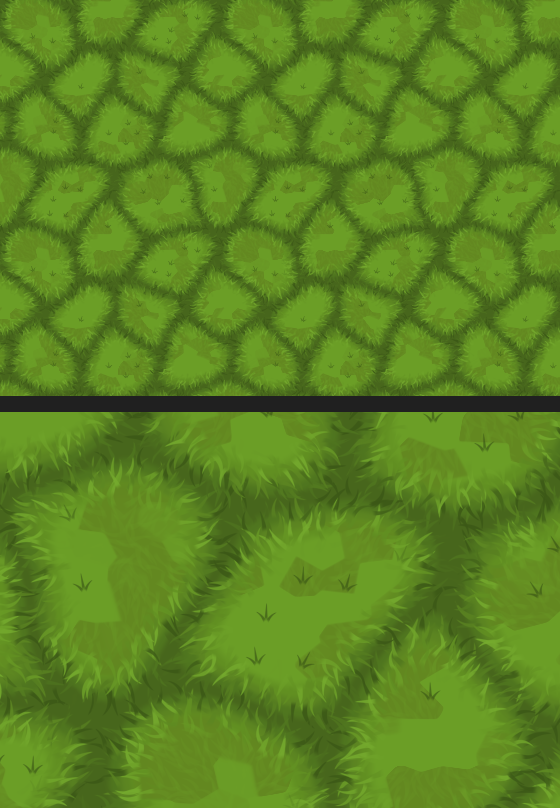
Top, the full canvas; bottom, a detail of the centre.
This texture is drawn by a Shadertoy shader. Its source:

```glsl
// Tiling meadow of rounded grass mounds parted by dark furrows.
// Cellular noise shapes the mounds; scattered curved strokes, fanning out
// from each mound centre, form the blades, and soft facets the dry patches.

const float TAU = 6.2831853;
const vec2 GRID = vec2(3.0, 4.0);        // mounds per repeating tile
const vec2 CELL = vec2(0.187, 0.147);    // mound spacing, canvas height = 1
const float RIM = 0.036;                 // depth at which a mound is fully lit

const vec3 INK    = vec3(0.22, 0.33, 0.08);
const vec3 DARK   = vec3(0.28, 0.40, 0.11);
const vec3 SHADE  = vec3(0.31, 0.46, 0.12);
const vec3 MID    = vec3(0.36, 0.52, 0.13);
const vec3 LUSH   = vec3(0.38, 0.56, 0.13);
const vec3 BRIGHT = vec3(0.42, 0.62, 0.15);
const vec3 GLINT  = vec3(0.46, 0.67, 0.18);
const vec3 OLIVE  = vec3(0.38, 0.51, 0.12);

vec2 hash2(vec2 c) {
    vec3 q = fract(c.xyx * vec3(0.1031, 0.1030, 0.0973));
    q += dot(q, q.yzx + 33.33);
    return fract((q.xx + q.yz) * q.zy);
}

// Random pair that repeats with the tile; density = cells per mound
vec2 tileHash(vec2 id, float density, float seed) {
    return hash2(mod(id + 0.5, GRID * density) + seed);
}

vec2 rotate(vec2 v, float a) {
    return vec2(v.x * cos(a) - v.y * sin(a), v.x * sin(a) + v.y * cos(a));
}

// Staggered, jittered mound centre
vec2 moundCentre(vec2 id) {
    vec2 stagger = vec2(0.5 * mod(id.y, 2.0), 0.0);
    return (id + 0.5 + stagger + 0.56 * (tileHash(id, 1.0, 11.0) - 0.5)) * CELL;
}

// x: lit depth inside the mound (0 at furrow, 1 in the middle), yz: outward
vec3 mound(vec2 p) {
    p += 0.007 * sin(TAU * p.yx / (GRID * CELL).yx * vec2(4.0, 3.0) + vec2(0.5, 2.0));
    vec2 home = floor(p / CELL), nearestId = home, toNearest = vec2(9.0);
    for (int y = -1; y <= 1; y++)
    for (int x = -1; x <= 1; x++) {
        vec2 id = home + vec2(x, y);
        vec2 d = moundCentre(id) - p;
        if (dot(d, d) < dot(toNearest, toNearest)) { toNearest = d; nearestId = id; }
    }
    // Soft minimum of the border distances rounds the corners
    float sum = 0.0;
    for (int y = -1; y <= 1; y++)
    for (int x = -1; x <= 1; x++) {
        if (x == 0 && y == 0) continue;
        vec2 d = moundCentre(nearestId + vec2(x, y)) - p;
        float border = dot(0.5 * (d + toNearest), normalize(d - toNearest));
        sum += exp(-75.0 * border);
    }
    return vec3(-log(sum) / 75.0 / RIM, normalize(-toNearest + 1e-5));
}

vec3 grassTone(float t) {
    vec3 c = mix(DARK, SHADE, smoothstep(0.02, 0.22, t));
    c = mix(c, MID, smoothstep(0.22, 0.45, t));
    c = mix(c, LUSH, smoothstep(0.45, 0.62, t));
    return mix(c, BRIGHT, smoothstep(0.62, 0.9, t));
}

// Soft facets of dry grass, 0 to 1
float dryPatches(vec2 p, float density) {
    vec2 cell = CELL / density, home = floor(p / cell);
    float sum = 0.0, weight = 0.0;
    for (int y = -1; y <= 1; y++)
    for (int x = -1; x <= 1; x++) {
        vec2 id = home + vec2(x, y);
        vec2 r = tileHash(id, density, 71.0);
        vec2 centre = (id + r) * cell;
        vec2 d = (p - centre) / cell;
        vec2 u = TAU * centre / (GRID * CELL);
        float field = sin(3.0 * u.x + u.y + 1.0) + sin(4.0 * u.y - 2.0 * u.x);
        float w = exp(-22.0 * dot(d, d));
        sum += w * (fract(r.x * 7.0 + r.y * 3.0) + 0.4 * field);
        weight += w;
    }
    return smoothstep(0.45, 0.8, sum / (weight + 1e-9));
}

// Tapered, bent stroke centred at d = 0 and pointing along dir
float stroke(vec2 d, vec2 dir, float halfLen, float width, float bend, float soft) {
    float t = dot(d, dir) / halfLen;
    float s = dot(d, vec2(-dir.y, dir.x)) - bend * halfLen * t * t;
    float w = width * (0.6 - 0.5 * t);
    float ends = smoothstep(-1.0, -0.5, t) * smoothstep(1.0, 0.7, t);
    return ends * smoothstep(soft, -soft, abs(s) - w);
}

vec3 paintBlades(vec3 col, vec2 p, float density, float halfLen, float width, float seed, float soft) {
    vec2 cell = CELL / density, home = floor(p / cell);
    for (int y = -1; y <= 1; y++)
    for (int x = -1; x <= 1; x++) {
        vec2 id = home + vec2(x, y);
        vec2 r = tileHash(id, density, seed), v = tileHash(id, density, seed + 57.0);
        vec2 root = (id + 0.15 + 0.7 * r) * cell, d = p - root;
        if (dot(d, d) > 1.3 * halfLen * halfLen) continue;
        vec3 m = mound(root);
        float fringe = smoothstep(0.1, 0.35, m.x) * smoothstep(0.95, 0.5, m.x);
        vec3 tint = grassTone(m.x + 0.6 * (v.y - 0.45) + 0.2 * fringe);
        tint = mix(tint, GLINT, fringe * smoothstep(0.5, 0.9, v.y));
        tint = mix(tint, INK, 0.8 * step(v.y, 0.25) * smoothstep(0.5, 0.15, m.x));
        float alpha = mix(0.85, 0.2, smoothstep(0.6, 1.0, m.x));
        vec2 dir = rotate(m.yz, 1.3 * (v.x - 0.5));
        col = mix(col, tint, alpha * stroke(d, dir, halfLen, width, 0.8 * (r.x - 0.5), soft));
    }
    return col;
}

// Sparse dark sprigs of three strokes on the mound tops
vec3 paintSprigs(vec3 col, vec2 p, float density, float soft) {
    vec2 cell = CELL / density, home = floor(p / cell);
    for (int y = -1; y <= 1; y++)
    for (int x = -1; x <= 1; x++) {
        vec2 id = home + vec2(x, y);
        vec2 r = tileHash(id, density, 131.0), v = tileHash(id, density, 173.0);
        vec2 root = (id + 0.2 + 0.6 * r) * cell, d = p - root;
        if (v.x > 0.3 || dot(d, d) > 0.0007) continue;
        float inside = smoothstep(0.7, 1.0, mound(root).x);
        for (int k = -1; k <= 1; k++) {
            vec2 dir = rotate(vec2(0.0, 1.0), 0.75 * float(k) + 1.2 * (v.y - 0.5));
            float len = 0.008 - 0.002 * abs(float(k));
            col = mix(col, INK, 0.65 * inside * stroke(d - dir * len, dir, len, 0.0013, 0.2 * float(k), soft));
        }
    }
    return col;
}

void mainImage(out vec4 fragColor, in vec2 fragCoord) {
    vec2 p = fragCoord / iResolution.y;
    float soft = 0.8 / iResolution.y;
    float depth = mound(p).x;
    vec3 col = grassTone(depth);
    col = mix(col, OLIVE, 0.8 * dryPatches(p, 6.0) * smoothstep(0.4, 0.8, depth));
    col = paintBlades(col, p, 12.0, 0.0125, 0.0028, 5.0, soft);
    col = paintBlades(col, p, 15.0, 0.0098, 0.0020, 29.0, soft);
    col = paintSprigs(col, p, 5.0, soft);
    fragColor = vec4(col, 1.0);
}
```
